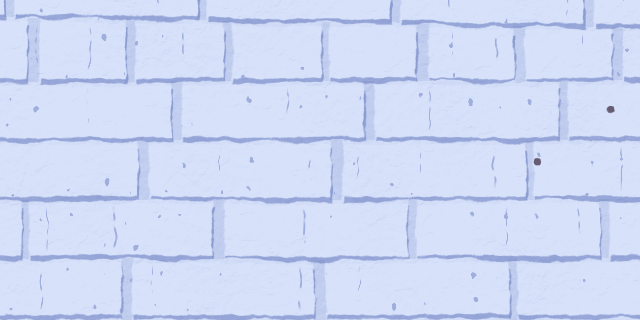
A Shadertoy shader for this texture:

```glsl
// Old brick wall under thick pale blue paint: six courses, soft shadows, cracks and chips.

const vec3 PAINT = vec3(0.845, 0.885, 0.982);
const vec3 SHADOW = vec3(0.55, 0.615, 0.825);
const vec3 HOLE = vec3(0.40, 0.36, 0.45);
const float COURSE = 0.185;      // course height, in canvas heights
const float STRETCHER = 0.604;   // spacing of joints between long bricks
const float HEADER = 0.304;      // spacing of joints between short bricks

float hash(vec2 p) {
    vec3 q = fract(p.xyx * 0.1031);
    q += dot(q, q.yzx + 33.33);
    return fract((q.x + q.y) * q.z);
}

float cornerSlope(vec2 corner, vec2 offset) {
    float angle = 6.2832 * hash(corner);
    return dot(vec2(cos(angle), sin(angle)), offset);
}

// Gradient noise, about -0.7 to 0.7
float noise(vec2 p) {
    vec2 i = floor(p), f = p - i;
    vec2 w = f * f * f * (f * (f * 6.0 - 15.0) + 10.0);
    vec2 e = vec2(1.0, 0.0);
    return mix(mix(cornerSlope(i, f), cornerSlope(i + e.xy, f - e.xy), w.x),
               mix(cornerSlope(i + e.yx, f - e.yx), cornerSlope(i + e.xx, f - e.xx), w.x), w.y);
}

float fbm(vec2 p) {
    float sum = 0.0, gain = 0.6;
    for (int i = 0; i < 4; i++) {
        sum += gain * noise(p);
        p = p * 2.07 + 17.3;
        gain *= 0.5;
    }
    return sum;
}

// Bends the courses so that they run slightly uneven
vec2 warpWall(vec2 p) {
    float slope = 0.017 * (p.x - 1.0) * smoothstep(0.75, 0.95, p.y);
    return p + vec2(0.006 * noise(p * 9.0), slope - 0.006 + 0.010 * noise(p * vec2(3.0, 2.0)));
}

// Distances into the brick from its side joint (x) and bed joint (y)
vec2 brickInset(vec2 p) {
    float offsets[6] = float[6](0.396, 0.078, 0.448, 0.552, 0.104, 0.029);
    int row = clamp(int(floor(p.y / COURSE)), 0, 5);
    float spacing = row == 4 ? HEADER : STRETCHER;
    float x = p.x - offsets[row];
    float id = floor(x / spacing + 0.5);
    float halfWidth = mix(0.011, 0.020, hash(vec2(id, float(row)) + 4.0));
    float v = mod(p.y, COURSE);
    return vec2(abs(x - id * spacing) - halfWidth, min(v - 0.010, 0.172 - v));
}

float brickMask(vec2 p) {
    vec2 inset = brickInset(p);
    float ragged = 0.010 * fbm(p * 24.0);
    return smoothstep(-0.003, 0.003, min(inset.x, inset.y) + ragged);
}

// Raised flakes and brushed lumps of paint
float paintHeight(vec2 p) {
    float flakes = smoothstep(0.16, 0.24, fbm(p * vec2(11.0, 14.0)));
    return 0.0013 * flakes + 0.0035 * fbm(p * 32.0);
}

// Broken upright cracks, at most one in each cell
float cracks(vec2 p) {
    vec2 size = vec2(0.21, COURSE);
    vec2 cell = floor(p / size);
    vec2 local = p - cell * size;
    float x = size.x * mix(0.25, 0.75, hash(cell + 11.0)) + 0.010 * noise(p * vec2(6.0, 22.0));
    float width = mix(0.0012, 0.0032, hash(cell + 23.0));
    float line = 1.0 - smoothstep(width * 0.4, width * 1.6, abs(local.x - x));
    float low = mix(0.015, 0.08, hash(cell + 37.0));
    float span = smoothstep(low, low + 0.02, local.y) * (1.0 - smoothstep(0.14, 0.17, local.y));
    float broken = smoothstep(-0.25, 0.15, noise(p * vec2(9.0, 34.0)));
    return line * span * broken * step(0.45, hash(cell + 51.0));
}

// Small ragged chips, scattered one to a cell
float chips(vec2 p) {
    vec2 cell = floor(p / 0.09);
    vec2 center = (cell + 0.25 + 0.5 * vec2(hash(cell + 61.0), hash(cell + 73.0))) * 0.09;
    float radius = mix(0.002, 0.008, pow(hash(cell + 87.0), 3.0));
    float d = length((p - center) * vec2(1.0, 0.7)) - radius + 0.007 * noise(p * 80.0);
    return (1.0 - smoothstep(-0.001, 0.002, d)) * step(0.72, hash(cell + 95.0));
}

void mainImage(out vec4 fragColor, in vec2 fragCoord) {
    vec2 uv = fragCoord / iResolution.y;
    vec2 p = warpWall(uv);

    // Recessed joints, shaded by the bricks above and to the left
    float brick = brickMask(p);
    float depth = max(0.005, 0.013 + 0.016 * noise(p * 9.0));
    float dropShadow = brickMask(p + depth * vec2(-0.35, 1.0)) * (1.0 - brick);
    float sideJoint = 1.0 - smoothstep(-0.004, 0.004, brickInset(p).x + 0.008 * fbm(p * 24.0));
    float shade = 0.08 * (1.0 - brick) + 0.22 * sideJoint + 0.80 * dropShadow;

    // Paint relief lit from above, with broad uneven tone
    vec2 toLight = vec2(-0.0012, 0.0030);
    float relief = (paintHeight(p) - paintHeight(p + toLight)) / 0.0030;
    shade += clamp(-0.30 * relief, -0.07, 0.40) + 0.06 * noise(uv * 4.0);

    // Wear
    shade = max(shade, 0.75 * cracks(p));
    shade = max(shade, 0.75 * chips(p));
    vec3 color = mix(PAINT, SHADOW, clamp(shade, -0.08, 1.0));

    // Two drilled holes
    vec2 holes[2] = vec2[2](vec2(1.909, 0.658), vec2(1.680, 0.494));
    for (int i = 0; i < 2; i++) {
        float d = length(uv - holes[i]) + 0.004 * noise(uv * 90.0);
        color = mix(HOLE, color, smoothstep(0.009, 0.014, d));
    }
    fragColor = vec4(color, 1.0);
}
```
